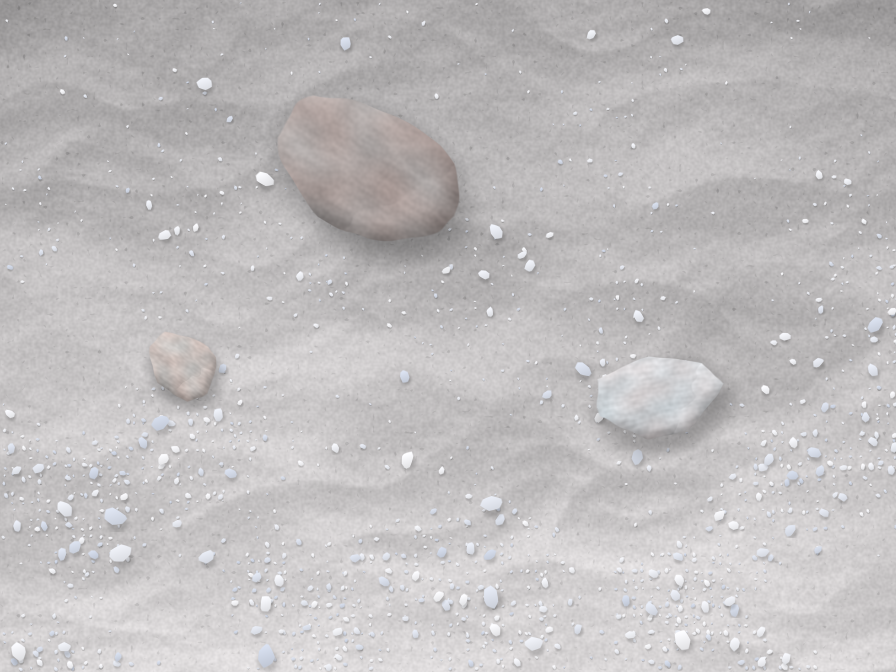
A Shadertoy shader for this texture:

```glsl
const float TAU = 6.2831853;
const vec3 SAND_TINT = vec3(1.006, 0.993, 0.996);
const float SAND_NEAR = 0.85;        // brightness at the bottom edge
const float SAND_FALLOFF = 0.17;     // darkening towards the top edge
const float RELIEF = 0.065;          // brightness change per unit of slope
const float GRAIN = 0.045;
const float SOFTNESS = 0.0013;
const float PEBBLE_DENSITY = 0.62;
const vec2 LIGHT_DIR = vec2(-0.3, 0.95);
const vec3 PEBBLE_WHITE = vec3(0.95, 0.95, 0.96);
const vec3 PEBBLE_BLUE = vec3(0.80, 0.83, 0.89);
const vec3 ROCK_BROWN = vec3(0.665, 0.625, 0.615);
const vec3 ROCK_TAN = vec3(0.77, 0.735, 0.72);
const vec3 ROCK_PALE = vec3(0.81, 0.81, 0.82);

// Hollows trodden into the sand: centre and radius
const vec3 HOLLOWS[6] = vec3[6](
    vec3(0.67, 0.28, 0.19), vec3(0.63, 0.57, 0.14), vec3(0.10, 0.22, 0.13),
    vec3(1.16, 0.45, 0.14), vec3(0.96, 0.21, 0.12), vec3(0.18, 0.66, 0.13));

float hash(vec2 p) {
    vec3 q = fract(p.xyx * 0.1031);
    q += dot(q, q.yzx + 33.33);
    return fract((q.x + q.y) * q.z);
}

float cornerSlope(vec2 cell, vec2 offset) {
    float a = TAU * hash(cell);
    return dot(vec2(cos(a), sin(a)), offset);
}

// Gradient noise, about -0.7 to 0.7
float noise(vec2 p) {
    vec2 i = floor(p), f = p - i, e = vec2(1.0, 0.0);
    vec2 u = f * f * f * (f * (f * 6.0 - 15.0) + 10.0);
    return mix(mix(cornerSlope(i, f), cornerSlope(i + e, f - e), u.x),
               mix(cornerSlope(i + e.yx, f - e.yx), cornerSlope(i + 1.0, f - 1.0), u.x), u.y);
}

vec2 toAxes(vec2 p, float angle) {
    vec2 axis = vec2(cos(angle), sin(angle));
    return vec2(dot(p, axis), dot(p, vec2(-axis.y, axis.x)));
}

float hollowDepth(vec2 p) {
    float depth = 0.0;
    for (int i = 0; i < 6; i++) {
        float d = length((p - HOLLOWS[i].xy) * vec2(0.85, 1.2)) / HOLLOWS[i].z;
        depth = max(depth, 1.0 - smoothstep(0.6, 1.1, d));
    }
    return depth;
}

// Ribbed shoe print
float tread(vec2 p, vec2 centre, float angle) {
    vec2 q = toAxes(p - centre, angle);
    float inside = 1.0 - smoothstep(0.5, 1.0, length(q / vec2(0.10, 0.05)));
    return inside * sin(TAU * q.x / 0.016 + 3.0 * noise(p * 14.0));
}

vec2 warp(vec2 p) {
    return p + 0.07 * vec2(noise(p * 4.0), noise(p * 4.0 + 17.0));
}

float sandHeight(vec2 p) {
    vec2 w = warp(p);
    float h = 0.07 * noise(w * vec2(3.0, 5.0));
    h -= 0.075 * abs(noise(w * vec2(4.0, 7.0) + 5.0));
    h += 0.012 * noise(w * vec2(18.0, 27.0)) + 0.003 * noise(p * 75.0);
    h -= 0.035 * hollowDepth(w);
    h += 0.0012 * tread(p, vec2(1.05, 0.81), 0.5);
    return h + 0.0006 * (tread(p, vec2(0.11, 0.74), 1.3) + tread(p, vec2(0.31, 0.77), 0.9));
}

vec3 sand(vec2 p) {
    vec2 e = LIGHT_DIR * 0.004;
    float slope = (sandHeight(p + e) - sandHeight(p - e)) / 0.008;
    float tone = SAND_NEAR - SAND_FALLOFF * p.y - RELIEF * slope / (1.0 + 0.5 * abs(slope));
    tone += 0.045 * noise(p * 3.0 + 8.0) - 0.035 * hollowDepth(warp(p));
    tone += GRAIN * (noise(p * 210.0) + 0.8 * noise(p * 105.0));
    tone -= 0.08 * smoothstep(0.35, 0.6, noise(p * 125.0 + 40.0));
    tone -= 0.06 * smoothstep(0.5, 0.9, length((p - vec2(0.667, 0.45)) * vec2(0.9, 1.0)));
    return tone * SAND_TINT;
}

// Irregular stone outline, 1 at the edge
float stone(vec2 q, float seed, float roundness) {
    float d = 0.0;
    for (int i = 0; i < 7; i++) {
        float r = hash(vec2(seed, float(i) + 3.0));
        float a = (float(i) + 0.6 * r) * TAU / 7.0;
        d = max(d, dot(q, vec2(cos(a), sin(a))) / (0.8 + 0.3 * fract(r * 7.3)));
    }
    return mix(d, length(q), roundness);
}

vec3 addPebbles(vec3 col, vec2 p, float size, float seed, float soft) {
    vec2 cell = floor(p / size), id = cell + seed * 31.0;
    vec2 centre = (cell + 0.5 + 0.4 * (vec2(hash(id), hash(id + 7.7)) - 0.5)) * size;
    float open = 1.0 - 0.85 * exp(-dot(centre - vec2(0.66, 0.36), centre - vec2(0.66, 0.36)) / 0.035);
    float cluster = smoothstep(-0.35, 0.45, noise(centre * 5.0 + 2.0));
    float density = PEBBLE_DENSITY * open * cluster * mix(1.0, 0.12, smoothstep(0.1, 0.85, centre.y));
    if (hash(id + 3.1) > density) return col;
    float radius = size * mix(0.09, 0.2, hash(id + 5.3)) * (1.15 - 0.4 * centre.y);
    vec2 q = toAxes(p - centre, TAU * hash(id + 9.1)) / (radius * vec2(1.15, 0.8));
    float d = stone(q, hash(id + 1.9) * 50.0, 0.25), w = soft / radius;
    float shadow = 1.0 - smoothstep(0.6, 1.5, length(p - centre + radius * vec2(-0.2, 0.5)) / radius);
    vec3 tint = mix(PEBBLE_WHITE, PEBBLE_BLUE, pow(hash(id + 4.4), 1.6));
    tint *= 1.0 + 0.06 * dot(p - centre, LIGHT_DIR) / radius;
    return mix(col * (1.0 - 0.16 * shadow), tint, 1.0 - smoothstep(1.0 - w, 1.0 + w, d));
}

vec3 addRock(vec3 col, vec2 p, vec2 centre, vec2 extent, float angle, float seed, float roundness, vec3 tint, float soft) {
    vec2 v = p - centre, q = toAxes(v, angle) / extent;
    vec2 s = toAxes(v + extent.y * vec2(-0.1, 0.25), angle) / extent;
    col *= 1.0 - 0.24 * (1.0 - smoothstep(0.75, 1.35, length(s)));
    float d = stone(q, seed, roundness) + 0.06 * noise(q * 2.5 + seed);
    float facing = dot(v, LIGHT_DIR) / extent.y;
    float facet = smoothstep(-0.03, 0.03, q.x - 0.4 * q.y - 0.5 + 0.25 * noise(q * 3.0 + seed));
    float shade = 1.0 + 0.06 * facing + 0.06 * facet + 0.13 * noise(q * 2.2 + seed) + 0.07 * noise(q * vec2(5.0, 11.0));
    shade += 0.05 * noise(p * 150.0) - 0.28 * smoothstep(0.65, 1.05, d) * smoothstep(0.3, -0.8, facing) * step(-9.0, d);
    vec3 stain = 1.0 + vec3(0.05, -0.02, -0.04) * noise(q * 1.7 + seed + 4.0);
    float w = soft / extent.y;
    return mix(col, tint * shade * stain, 1.0 - smoothstep(1.0 - w, 1.0 + w, d));
}

void mainImage(out vec4 fragColor, in vec2 fragCoord) {
    vec2 p = fragCoord / iResolution.y;
    float soft = max(SOFTNESS, 0.75 / iResolution.y);
    vec3 col = sand(p);
    float size = 0.013;
    for (int i = 0; i < 4; i++) {
        col = addPebbles(col, p, size, float(i) + 1.0, soft);
        size *= 1.75;
    }
    col = addRock(col, p, vec2(0.549, 0.748), vec2(0.142, 0.094), -0.55, 4.0, 0.65, ROCK_BROWN, soft);
    col = addRock(col, p, vec2(0.271, 0.457), vec2(0.054, 0.045), -0.6, 11.0, 0.4, ROCK_TAN, soft);
    col = addRock(col, p, vec2(0.981, 0.410), vec2(0.095, 0.066), 0.2, 23.0, 0.2, ROCK_PALE, soft);
    fragColor = vec4(clamp(col, 0.0, 1.0), 1.0);
}
```
